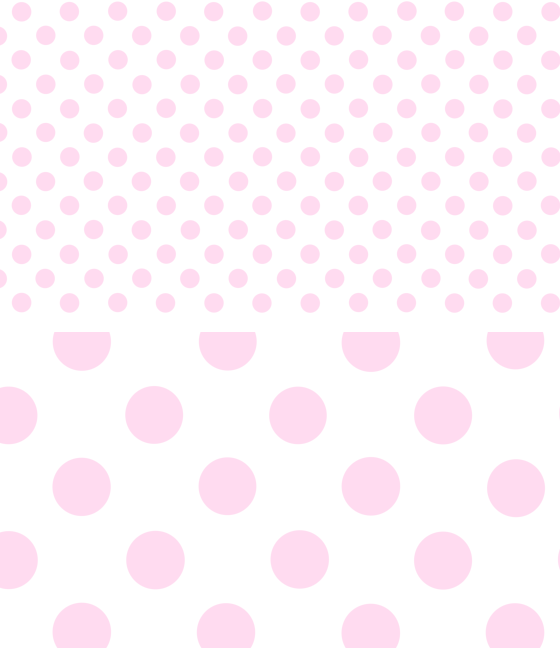
Top: the whole. Bottom: its middle third, enlarged.
This pattern is drawn by a Shadertoy shader. Its source:

```glsl
// Pale pink polka dots on white, in staggered rows.
// Each pixel finds its row and cell, then measures the distance to one disc
// whose centre and size vary very slightly by hash. Unit: canvas height.

#define PITCH vec2(0.1523, 0.07685)    // dot spacing along a row, row spacing
#define FIRST_DOT vec2(0.0681, 0.0417) // centre of the lowest left dot
#define DOT_RADIUS 0.0306
#define CENTRE_JITTER 0.0014
#define RADIUS_JITTER 0.0003
#define PAPER vec3(1.0, 1.0, 1.0)
#define PINK vec3(1.0, 0.86, 0.94)

// Three random values in 0..1 per cell
vec3 hash32(vec2 cell) {
    vec3 p = fract(cell.xyx * vec3(0.1031, 0.1030, 0.0973));
    p += dot(p, p.yxz + 33.33);
    return fract((p.xxy + p.yzz) * p.zyx);
}

// Signed distance to the dot of the cell holding this point
float dotDistance(vec2 point) {
    vec2 grid = (point - FIRST_DOT) / PITCH;
    float row = floor(grid.y + 0.5);
    float stagger = 0.5 * mod(row, 2.0);
    float column = floor(grid.x - stagger + 0.5);

    vec3 variation = hash32(vec2(column, row) + 17.0) - 0.5;
    vec2 centre = FIRST_DOT + vec2(column + stagger, row) * PITCH;
    centre += 2.0 * CENTRE_JITTER * variation.xy;
    return length(point - centre) - DOT_RADIUS - 2.0 * RADIUS_JITTER * variation.z;
}

void mainImage(out vec4 fragColor, in vec2 fragCoord) {
    float pixel = 1.0 / iResolution.y;
    float edge = dotDistance(fragCoord * pixel);

    // Blend over about one pixel at the rim
    float coverage = 1.0 - smoothstep(-0.75 * pixel, 0.75 * pixel, edge);
    fragColor = vec4(mix(PAPER, PINK, coverage), 1.0);
}
```
